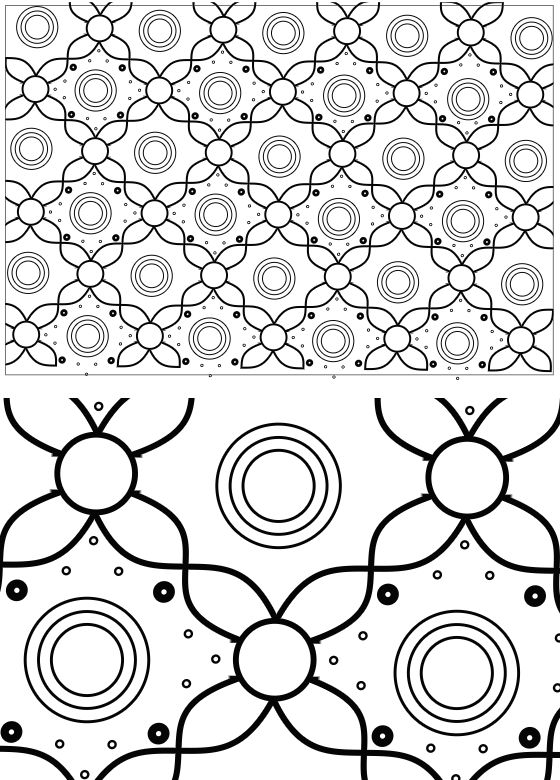
Top: the whole. Bottom: its middle third, enlarged.
Give the GLSL for this pattern, as a WebGL 2 fragment shader.

```glsl
#version 300 es
precision highp float;
// Line-drawn lattice of four-petal flowers, alternating with triple rings and dots, in a thin frame.

uniform vec2 u_resolution;
out vec4 fragColor;

float hash(vec2 p) {
  return fract(sin(dot(p, vec2(127.1, 311.7))) * 43758.5453);
}

// Distance to a circular outline
float ring(vec2 p, float radius, float width) {
  return abs(length(p) - radius) - 0.5 * width;
}

// Petal edge: leaves the flower centre steeply and flattens towards the tip
float petalEdge(vec2 p, vec2 start) {
  const float tip = 42.5;
  vec2 span = tip - start;
  float t = clamp((tip - p.x) / span.x, 0.0, 1.0);
  float height = tip - span.y * pow(t, 3.5);
  float slope = 3.5 * span.y / span.x * pow(t, 2.5);
  float d = abs(p.y - height) / sqrt(1.0 + slope * slope);
  return max(d, max(start.x - p.x, p.x - tip)) - 1.4;
}

float flower(vec2 p, vec2 s) {
  vec2 q = abs(s);
  float petals = min(petalEdge(q, vec2(0.0, 18.0)), petalEdge(q.yx, vec2(9.0, 16.5)));
  petals = max(petals, 17.8 - length(p));
  return min(petals, ring(p, 17.8, 2.7));
}

float tripleRing(vec2 p) {
  return min(ring(p, 16.3, 1.35), min(ring(p, 22.2, 1.35), ring(p, 28.3, 1.35)));
}

// Four bold dots and four groups of three small ones
float dots(vec2 s) {
  vec2 q = abs(s);
  float d = ring(abs(s - vec2(-0.6, 2.0)) - vec2(33.7, 32.7), 3.1, 3.8);
  d = min(d, ring(q - vec2(0.0, 54.0), 1.6, 1.1));
  d = min(d, ring(q - vec2(12.0, 40.0), 1.6, 1.1));
  d = min(d, ring(q - vec2(58.0, 0.0), 1.6, 1.1));
  return min(d, ring(q - vec2(45.0, 11.5), 1.6, 1.1));
}

void main() {
  // The canvas is 525 units high, with y running down
  float pixel = 525.0 / u_resolution.y;
  vec2 p = vec2(gl_FragCoord.x, u_resolution.y - gl_FragCoord.y) * pixel;

  // Slightly skewed lattice; flowers and rings alternate like a chessboard
  mat2 lattice = mat2(85.0, 0.95, -3.2, 84.35);
  vec2 grid = inverse(lattice) * (p - vec2(137.0, 39.0));
  vec2 nearest = floor(grid + 0.5);

  float d = 1e3;
  for (int j = -1; j <= 1; j++) {
    for (int i = -1; i <= 1; i++) {
      vec2 cell = nearest + vec2(i, j);
      if (cell.x < -1.0 || cell.x > 7.0 || cell.y < 0.0 || cell.y > 5.0) continue;
      vec2 local = lattice * (grid - cell);
      vec2 square = (grid - cell) * 85.0;
      if (mod(cell.x + cell.y, 2.0) < 0.5) {
        d = min(d, flower(local, square));
      } else {
        // Rings drift down to the right and sit a little off centre
        vec2 jitter = vec2(hash(cell), hash(cell + 17.0)) - 0.5;
        vec2 offset = vec2(-1.6, 1.15 * cell.x) + 3.0 * jitter;
        d = min(d, tripleRing(local - offset));
        if (mod(cell.y, 2.0) > 0.5) d = min(d, dots(square));
      }
    }
  }

  // Trim at the sides and top
  d = max(d, max(max(7.0 - p.x, p.x - 761.0), 3.0 - p.y));
  float ink = clamp(0.5 - d / pixel, 0.0, 1.0);

  // Thin frame
  vec2 edge = abs(p - vec2(383.8, 261.5)) - vec2(376.5, 253.7);
  float frame = abs(max(edge.x, edge.y)) - 0.45;
  ink = max(ink, 0.85 * clamp(0.5 - frame / pixel, 0.0, 1.0));

  fragColor = vec4(mix(vec3(1.0), vec3(0.02), ink), 1.0);
}
```
